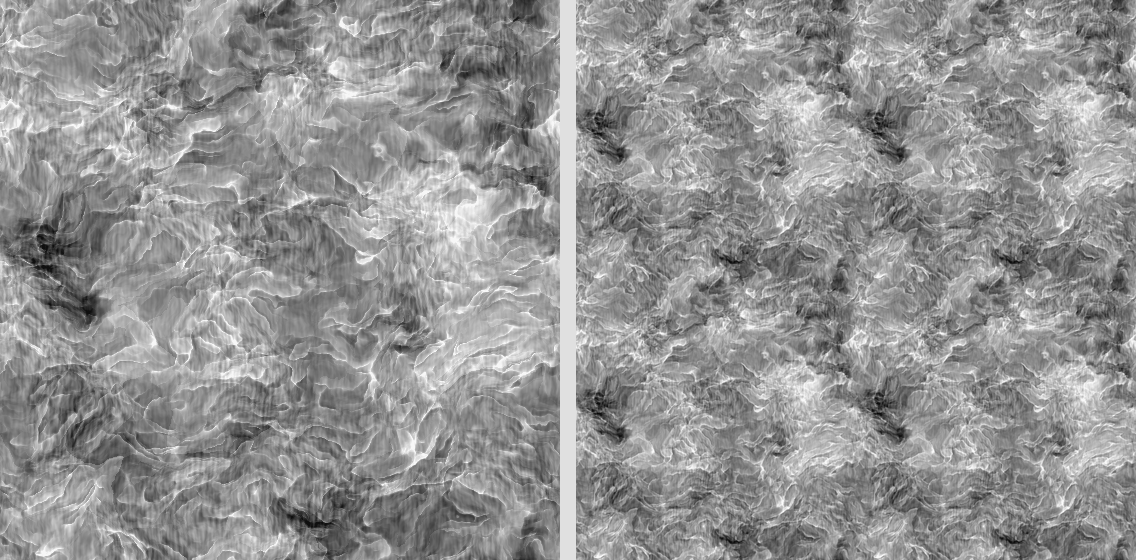
Left: one tile. Right: repeated 2 by 2.
Reproduce this texture procedurally as a WebGL 2 fragment shader.

```glsl
#version 300 es
precision highp float;
precision highp int;
// Weathered grey rock: broad light and dark areas, tilted cellular facets,
// pale one-sided creases, layered dark hollows and a fine scratched grain.
// All noise lives on wrapping lattices with whole periods, so the tile is seamless.

uniform vec2 u_resolution;
out vec4 fragColor;

const float BASE_TONE = 0.575;
const float BROAD_CONTRAST = 0.29;
const float WARP_AMOUNT = 0.07;
const float HOLLOW_DEPTH = 0.27;
const float STRATA_CONTRAST = 0.32;
const float FACET_TILT = 0.11;
const float FACET_EDGE = 0.13;
const float CREASE_LIGHT = 0.30;
const float CREASE_SHADE = 0.08;
const float SPECKLE = 0.15;
const float SCRATCH = 0.13;
const int CREASE_LAYERS = 6;

// Two random values in 0..1 for a wrapped lattice cell
vec2 hash2(vec2 cell, vec2 period, float seed) {
    uvec3 v = uvec3(vec3(mod(cell + 0.5, period), seed));
    v = v * 1664525u + 1013904223u;
    v.x += v.y * v.z; v.y += v.z * v.x; v.z += v.x * v.y;
    v ^= v >> 16u;
    v.x += v.y * v.z; v.y += v.z * v.x;
    return vec2(v.xy >> 8u) / 16777216.0;
}

float cornerSlope(vec2 cell, vec2 offset, vec2 period, float seed) {
    float angle = 6.28319 * hash2(cell, period, seed).x;
    return dot(vec2(cos(angle), sin(angle)), offset);
}

// Gradient noise, repeating once per unit of uv
float noise(vec2 uv, vec2 period, float seed) {
    vec2 p = uv * period, i = floor(p), f = p - i;
    vec2 s = f * f * f * (f * (f * 6.0 - 15.0) + 10.0);
    vec2 e = vec2(1.0, 0.0);
    float low = mix(cornerSlope(i, f, period, seed),
                    cornerSlope(i + e.xy, f - e.xy, period, seed), s.x);
    float high = mix(cornerSlope(i + e.yx, f - e.yx, period, seed),
                     cornerSlope(i + e.xx, f - e.xx, period, seed), s.x);
    return mix(low, high, s.y);
}

float fbm(vec2 uv, vec2 period, float seed, int octaves) {
    float sum = 0.0, amp = 1.0;
    for (int i = 0; i < octaves; i++) {
        sum += amp * noise(uv, period, seed + float(i));
        period *= 2.0;
        amp *= 0.5;
    }
    return sum;
}

// Cellular facets: x = slope of the nearest cell, y = gap to the next cell
vec2 facet(vec2 uv, vec2 period, float seed) {
    vec2 p = uv * period, base = floor(p);
    float nearest = 9.0, second = 9.0, slope = 0.0;
    for (int y = -1; y <= 1; y++)
    for (int x = -1; x <= 1; x++) {
        vec2 cell = base + vec2(x, y);
        vec2 offset = p - cell - hash2(cell, period, seed);
        float d = length(offset);
        if (d < nearest) {
            second = nearest;
            nearest = d;
            slope = cornerSlope(cell, offset, period, seed + 1.0);
        } else second = min(second, d);
    }
    return vec2(slope, second - nearest);
}

// Sharp pale rim that fades slowly uphill, with a shadow below it
float crease(float height, float width) {
    float rim = height > 0.0 ? 0.55 * exp(-height / (5.0 * width)) + 0.45 * exp(-height / width)
                             : exp(height / (0.6 * width));
    float shade = height < 0.0 ? exp(height / (8.0 * width)) * (1.0 - rim) : 0.0;
    return CREASE_LIGHT * rim - CREASE_SHADE * shade;
}

void main() {
    vec2 uv = gl_FragCoord.xy / u_resolution;
    vec2 bend = vec2(fbm(uv, vec2(4.0), 10.0, 6), fbm(uv, vec2(4.0), 20.0, 6));
    vec2 rock = uv + WARP_AMOUNT * bend;
    vec2 diagonal = vec2(rock.x + rock.y, rock.y - rock.x);

    // Broad light and shade
    float tone = BASE_TONE + BROAD_CONTRAST * fbm(rock, vec2(3.0), 30.0, 5);
    float hollow = smoothstep(0.1, 0.5, fbm(rock, vec2(3.0, 4.0), 40.0, 6));
    float pits = smoothstep(0.25, 0.6, fbm(rock, vec2(8.0, 12.0), 50.0, 4));

    // Tilted planes with broken pale edges
    for (int i = 0; i < 3; i++) {
        float k = float(i), scale = exp2(k);
        vec2 plane = facet(i == 1 ? diagonal : rock, vec2(4.0, 6.0) * scale, 60.0 + 3.0 * k);
        float broken = smoothstep(0.0, 0.45, noise(rock, vec2(7.0) * scale, 70.0 + k));
        tone += FACET_TILT / (1.0 + 0.5 * k) * plane.x;
        tone += FACET_EDGE * broken * exp(-plane.y / (0.03 * (1.0 + k)));
    }

    // Creases, alternately level and slanted, finer with each layer
    for (int i = 0; i < CREASE_LAYERS; i++) {
        float k = float(i);
        bool slanted = i % 3 == 1;
        vec2 period = floor((slanted ? vec2(2.0, 5.0) : vec2(3.0, 6.0)) * exp2(0.5 * k));
        float height = noise(slanted ? diagonal : rock, period, 80.0 + k);
        float present = smoothstep(-0.08, 0.4, noise(rock, period.yy, 90.0 + k));
        tone += present * crease(height, 0.013 + 0.004 * k);
    }

    // Dark hollows with thin level strata
    float strata = fbm(rock, vec2(7.0, 38.0), 100.0, 4);
    tone += hollow * (STRATA_CONTRAST * strata - HOLLOW_DEPTH) - 0.13 * pits;
    tone += hollow * 0.12 * exp(-abs(strata) / 0.04);

    // Mottled grain and mostly upright scratches
    float speckle = fbm(rock, vec2(72.0, 60.0), 110.0, 3);
    float scratch = noise(uv + 0.2 * (rock - uv), vec2(210.0, 46.0), 120.0);
    float worn = 0.6 + 0.8 * smoothstep(-0.3, 0.3, noise(rock, vec2(6.0), 130.0));
    tone += worn * (SPECKLE * speckle + SCRATCH * scratch);

    fragColor = vec4(vec3(clamp(tone, 0.06, 0.97)), 1.0);
}
```
